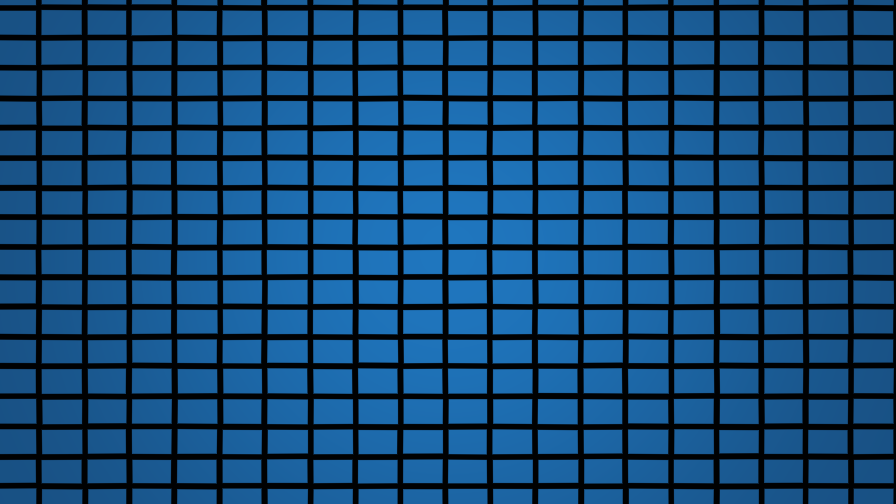
Reproduce this pattern procedurally as a WebGL 2 fragment shader.

```glsl
#version 300 es
precision highp float;

// Lengths are fractions of the canvas height
#define PITCH vec2(0.08947, 0.05926)
#define FIRST_LINE vec2(0.0787, 0.0359)
#define LINE_WIDTH 0.0115
#define LINE_SHIFT 0.0026
#define SEGMENT_SHIFT 0.0016
#define SEGMENT_TILT 0.0016
#define CENTER_BLUE vec3(0.122, 0.462, 0.745)
#define EDGE_BLUE vec3(0.095, 0.315, 0.515)
#define LINE_BLACK vec3(0.0, 0.002, 0.008)
#define VIGNETTE_RADIUS 1.05

uniform vec2 u_resolution;
out vec4 fragColor;

float hash(vec2 p) {
    vec3 q = fract(vec3(p.xyx) * 0.1031);
    q += dot(q, q.yzx + 33.33);
    return fract((q.x + q.y) * q.z);
}

float signedHash(vec2 p) {
    return hash(p) - 0.5;
}

// Signed distance to the nearest uneven line across one axis
float lineDistance(float across, float along, float pitch, float seed) {
    float index = round(across);
    float segment = floor(along);
    vec2 id = vec2(index, segment) + seed;
    float shift = LINE_SHIFT * signedHash(vec2(index + seed, seed + 7.0));
    shift += SEGMENT_SHIFT * signedHash(id);
    shift += SEGMENT_TILT * signedHash(id + 41.0) * (fract(along) - 0.5);
    float width = LINE_WIDTH * (1.0 + 0.12 * signedHash(id + 83.0));
    return abs((across - index) * pitch - shift) - 0.5 * width;
}

void main() {
    vec2 p = gl_FragCoord.xy / u_resolution.y;
    vec2 middle = 0.5 * u_resolution / u_resolution.y;
    float pixel = 1.0 / u_resolution.y;

    // Panels darken smoothly away from the middle
    float fade = smoothstep(0.0, VIGNETTE_RADIUS, length(p - middle));
    vec3 color = mix(CENTER_BLUE, EDGE_BLUE, fade);

    // Black grid with slightly irregular segments
    vec2 grid = (p - FIRST_LINE) / PITCH;
    float vertical = lineDistance(grid.x, grid.y, PITCH.x, 13.0);
    float horizontal = lineDistance(grid.y, grid.x, PITCH.y, 57.0);
    float d = min(vertical, horizontal);
    float ink = 1.0 - smoothstep(-0.75 * pixel, 0.75 * pixel, d);
    color = mix(color, LINE_BLACK, ink);

    fragColor = vec4(color, 1.0);
}
```
